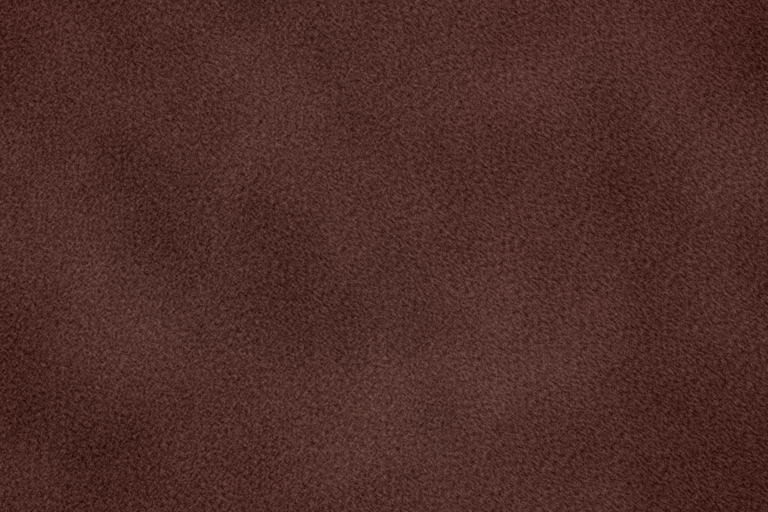
Give the GLSL for this texture, as a Shadertoy shader.

```glsl
// Dark brown suede: a soft, cloudy nap under a fine grain of short fibres.
// Stretched gradient noise makes the fibres, in two directions that blend across
// the cloth; low octaves make the brushed patches, and the edges fall off darker.

const vec3 SUEDE_BROWN = vec3(0.308, 0.179, 0.159);
const vec3 TONE_STEP   = vec3(0.042, 0.038, 0.037);
const vec3 WARM_SHIFT  = vec3(-0.004, 0.008, 0.004);

const float SLANT_DOWN = -0.65;
const float SLANT_UP   = 0.95;

float hash(vec2 cell) {
    vec3 q = fract(cell.xyx * 0.1031);
    q += dot(q, q.yzx + 33.33);
    return fract((q.x + q.y) * q.z);
}

vec2 gradient(vec2 cell) {
    float angle = 6.28318 * hash(cell);
    return vec2(cos(angle), sin(angle));
}

float gradientNoise(vec2 p) {
    vec2 cell = floor(p);
    vec2 f = p - cell;
    vec2 u = f * f * f * (f * (f * 6.0 - 15.0) + 10.0);
    vec2 right = vec2(1.0, 0.0);
    vec2 up = vec2(0.0, 1.0);
    float a = dot(gradient(cell), f);
    float b = dot(gradient(cell + right), f - right);
    float c = dot(gradient(cell + up), f - up);
    float d = dot(gradient(cell + 1.0), f - 1.0);
    return mix(mix(a, b, u.x), mix(c, d, u.x), u.y);
}

// Sum of octaves, each finer and weaker than the last
float cloud(vec2 p, int octaves, float gain) {
    float sum = 0.0;
    float weight = 1.0;
    for (int i = 0; i < octaves; i++) {
        sum += weight * gradientNoise(p);
        p = mat2(1.6, 1.2, -1.2, 1.6) * p + 17.3;
        weight *= gain;
    }
    return sum;
}

// Short strokes lying along the given angle; density is cells along and across
float fibres(vec2 p, float angle, vec2 density) {
    vec2 along = vec2(cos(angle), sin(angle));
    vec2 across = vec2(-along.y, along.x);
    return gradientNoise(vec2(dot(p, along), dot(p, across)) * density + 400.0);
}

// Darkening towards the left and right sides and the corners
float edgeShade(vec2 uv) {
    vec2 fromCentre = (uv - 0.5) * vec2(1.0, 0.75);
    return smoothstep(0.22, 0.64, length(fromCentre));
}

void mainImage(out vec4 fragColor, in vec2 fragCoord) {
    vec2 uv = fragCoord / iResolution.xy;
    vec2 p = fragCoord / iResolution.y;

    // Brushed patches of the nap
    float patches = cloud(p * 2.6 + 31.0, 5, 0.62);
    float hue = cloud(p * 1.4 + 73.0, 2, 0.5);

    // Fibre direction: mostly falling on the right, mixed on the left
    float lean = smoothstep(0.1, 0.8, uv.x + 0.5 * gradientNoise(p * 3.0 + 9.0));
    float falling = fibres(p, SLANT_DOWN, vec2(100.0, 205.0));
    float rising = fibres(p, SLANT_UP, vec2(115.0, 190.0));
    float strokes = falling * sqrt(0.3 + 0.7 * lean) + rising * sqrt(0.7 - 0.7 * lean);

    // Pile: isotropic specks between the fibres
    float specks = gradientNoise(p * mat2(0.8, 0.6, -0.6, 0.8) * 270.0 + 900.0);
    float clumps = gradientNoise(p * 85.0 + 150.0);

    float tone = 0.2 + 1.25 * patches - 0.85 * edgeShade(uv);
    tone += 3.2 * strokes + 2.5 * specks + 0.9 * clumps;

    vec3 colour = SUEDE_BROWN + TONE_STEP * tone;
    colour += WARM_SHIFT * (hue - 0.5 * edgeShade(uv));
    fragColor = vec4(clamp(colour, 0.0, 1.0), 1.0);
}
```
